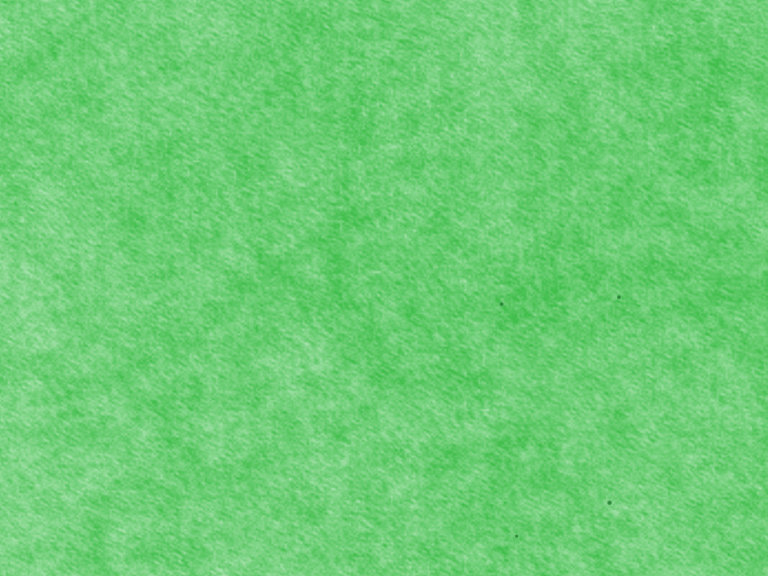
Write a Shadertoy shader that draws this texture.

```glsl
// Mottled green felt paper with a fine slanted nap, pale flecks and a few dark specks.

float hash(vec2 p) {
    return fract(sin(dot(p, vec2(127.1, 311.7))) * 43758.5453);
}

float noise(vec2 p) {
    vec2 i = floor(p), f = fract(p);
    f = f * f * (3.0 - 2.0 * f);
    return mix(mix(hash(i), hash(i + vec2(1, 0)), f.x),
               mix(hash(i + vec2(0, 1)), hash(i + vec2(1, 1)), f.x), f.y);
}

// Layered noise, centred on zero
float fbm(vec2 p) {
    float sum = 0.0, amp = 0.5;
    for (int i = 0; i < 4; i++) {
        sum += amp * (noise(p) - 0.5);
        p = mat2(1.6, 1.2, -1.2, 1.6) * p + 7.3;
        amp *= 0.5;
    }
    return sum;
}

// Short fibres that slope down to the right, lit from one side
float nap(vec2 p) {
    vec2 q = vec2(dot(p, vec2(0.9, -0.44)), dot(p, vec2(0.44, 0.9)));
    q.y += 0.02 * noise(p * 5.0);
    q *= vec2(105.0, 205.0);
    return noise(q) - noise(q + vec2(0.3, 0.8));
}

// Rare round specks, at most one per grid cell
float specks(vec2 p) {
    vec2 cell = floor(p * 5.0);
    vec2 centre = (cell + 0.2 + 0.6 * vec2(hash(cell + 3.1), hash(cell + 8.7))) / 5.0;
    float radius = mix(0.002, 0.004, hash(cell + 5.9));
    float present = step(0.92, hash(cell + 1.7));
    return present * (1.0 - smoothstep(radius * 0.5, radius * 1.4, length(p - centre)));
}

void mainImage(out vec4 fragColor, in vec2 fragCoord) {
    vec2 p = fragCoord / iResolution.y;

    // Broad clouds, small blotches and grain add up to one tone
    float tone = 0.48 - 0.12 * (p.x - 0.67);
    tone += 0.65 * fbm(p * 3.5 + 2.0);
    tone += 0.95 * fbm(p * 24.0 + 31.0);
    tone += 0.5 * (noise(p * vec2(75.0, 110.0) + 5.0) - 0.5);
    tone += 0.45 * nap(p);
    tone += 0.55 * (noise(p * 260.0) - 0.5);

    // Pale flecks, denser in some patches
    float patches = smoothstep(0.35, 0.8, noise(p * 6.0 + 11.0));
    tone += 0.4 * patches * smoothstep(0.78, 0.98, noise(p * 125.0 + 17.0));

    vec3 deepGreen = vec3(0.32, 0.77, 0.36);
    vec3 paleGreen = vec3(0.55, 0.85, 0.58);
    vec3 color = mix(deepGreen, paleGreen, clamp(tone, -0.25, 1.35));
    color = mix(color, vec3(0.12, 0.48, 0.18), 0.8 * specks(p));

    fragColor = vec4(color, 1.0);
}
```
